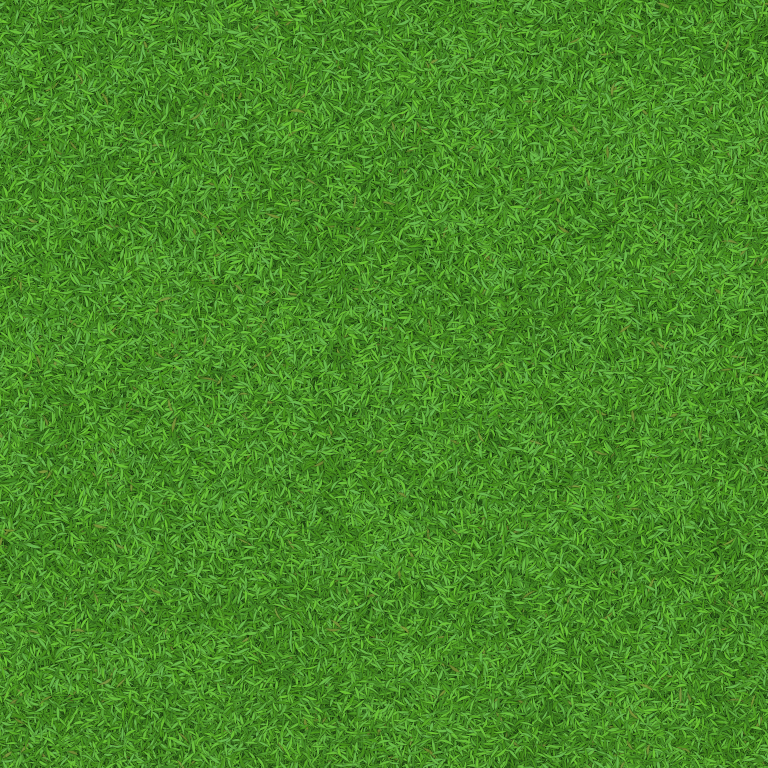
Reproduce this texture procedurally as a WebGL 1 fragment shader.

```glsl
precision highp float;
// Dense mown lawn seen from above: short, curved, tapering grass blades.
// Layers of jittered grid cells each hold one blade; layers are painted from
// dark undergrowth to bright tips, every blade shading what lies below it.

uniform vec2 u_resolution;

const int LAYERS = 14;
const float CELL = 0.012;

vec4 hash4(vec3 seed) {
  vec4 q = fract(seed.xyzx * vec4(0.1031, 0.1030, 0.0973, 0.1099));
  q += dot(q, q.wzxy + 33.33);
  return fract((q.xxyz + q.yzzw) * q.zywx);
}

float valueNoise(vec2 p) {
  vec2 i = floor(p);
  vec2 f = fract(p);
  f = f * f * (3.0 - 2.0 * f);
  float low = mix(hash4(vec3(i, 7.0)).x, hash4(vec3(i + vec2(1.0, 0.0), 7.0)).x, f.x);
  float high = mix(hash4(vec3(i + vec2(0.0, 1.0), 7.0)).x, hash4(vec3(i + 1.0, 7.0)).x, f.x);
  return mix(low, high, f.y);
}

// Smoothly wandering direction, so neighbouring blades form loose tufts.
float tuftAngle(vec2 p) {
  return 2.2 * sin(47.0 * p.x + 3.0 * sin(31.0 * p.y))
       + 2.2 * sin(53.0 * p.y + 3.0 * sin(23.0 * p.x + 1.7));
}

// Green ramp from deep shade (0) to sunlit blade (1); coolness shifts the hue.
vec3 grassColor(float tone, float coolness) {
  vec3 deep = vec3(0.13, 0.27, 0.07);
  vec3 shade = vec3(0.18, 0.40, 0.10);
  vec3 body = mix(vec3(0.27, 0.53, 0.10), vec3(0.25, 0.50, 0.15), coolness);
  vec3 fresh = mix(vec3(0.30, 0.60, 0.11), vec3(0.29, 0.57, 0.16), coolness);
  vec3 sunlit = mix(vec3(0.40, 0.73, 0.18), vec3(0.39, 0.69, 0.28), coolness);
  vec3 color = mix(deep, shade, clamp(tone * 4.0, 0.0, 1.0));
  color = mix(color, body, clamp(tone * 4.0 - 1.0, 0.0, 1.0));
  color = mix(color, fresh, clamp(tone * 4.0 - 2.0, 0.0, 1.0));
  return mix(color, sunlit, clamp(tone * 4.0 - 3.0, 0.0, 1.3));
}

// Blade frame: x runs from -1 (root) to 1 (tip), y is distance off the curved rib.
vec2 bladeFrame(vec2 p, float angle, float halfLength, float bend) {
  vec2 along = vec2(cos(angle), sin(angle));
  float u = dot(p, along) / halfLength;
  float v = dot(p, vec2(-along.y, along.x));
  return vec2(u, v - bend * halfLength * (u * u - 0.4));
}

// Half width: full near the root, drawn out to a fine tip.
float bladeWidth(float u, float width) {
  return width * (1.0 - u * u) * (1.1 - 0.3 * u);
}

// Paints the blade of one cell over the color gathered so far.
vec3 paintBlade(vec3 under, vec2 p, vec2 cell, float layer, float patchTone, float pixel) {
  vec4 place = hash4(vec3(cell, layer * 3.7 + 1.0));
  vec4 look = hash4(vec3(cell + 91.0, layer * 5.3 + 2.0));
  vec2 offset = hash4(vec3(layer, 4.0, 9.0)).xy;
  vec2 center = (cell + place.xy - offset) * CELL;

  float angle = tuftAngle(center) + (place.z - 0.5) * 3.6;
  float halfLength = mix(0.0065, 0.0115, place.w);
  float width = mix(0.0010, 0.0017, look.x);
  vec2 frame = bladeFrame(p - center, angle, halfLength, (look.y - 0.5) * 0.5);
  float edge = bladeWidth(frame.x, width) - abs(frame.y);
  float cover = clamp(edge / pixel + 0.5, 0.0, 1.0);
  float shadow = smoothstep(-0.0018, 0.0002, edge) * step(abs(frame.x), 1.1);

  // Height, chance and a lit flank set the tone; a few blades are dry straw.
  float height = layer / float(LAYERS - 1);
  float flank = clamp(frame.y / width, -1.0, 1.0);
  float tone = mix(0.38, 0.95, height) + (look.z - 0.5) * 0.75;
  tone += 0.08 * flank + 0.08 * frame.x + patchTone;
  vec3 color = grassColor(tone, look.w);
  float dry = step(0.988, fract(look.z * 17.0 + look.w * 5.0));
  color = mix(color, vec3(0.52, 0.54, 0.24), dry * 0.7);
  return mix(under * (1.0 - 0.2 * shadow), color, cover);
}

void main() {
  vec2 p = gl_FragCoord.xy / u_resolution.y;
  float pixel = 1.0 / u_resolution.y;
  float patchTone = (valueNoise(p * 14.0) - 0.5) * 0.12
                  + (valueNoise(p * 45.0 + 20.0) - 0.5) * 0.14;
  vec3 color = grassColor(0.12, 0.5);

  for (int i = 0; i < LAYERS; i++) {
    float layer = float(i);
    vec2 offset = hash4(vec3(layer, 4.0, 9.0)).xy;
    vec2 home = floor(p / CELL + offset);
    for (int y = -1; y <= 1; y++) {
      for (int x = -1; x <= 1; x++) {
        vec2 cell = home + vec2(float(x), float(y));
        color = paintBlade(color, p, cell, layer, patchTone, pixel);
      }
    }
  }
  gl_FragColor = vec4(color, 1.0);
}
```
